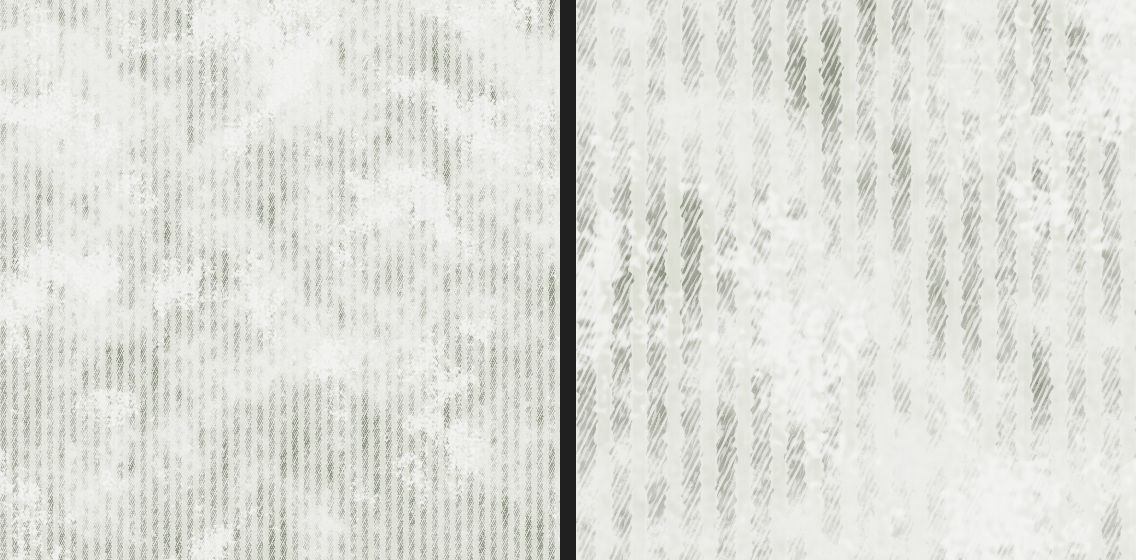
Left, the full canvas; right, a detail of the centre.
This texture is drawn by a WebGL 2 fragment shader. Its source:

```glsl
#version 300 es
precision highp float;

uniform vec2 u_resolution;
out vec4 fragColor;

// Layout, in repeats per canvas and fractions of one repeat
const float REPEATS = 48.0;
const float STRIPE_CENTRE = 0.30;
const float STRIPE_HALF_WIDTH = 0.26;
const float BAND_HALF_WIDTH = 0.17;
const float TWIST_SLOPE = 2.0;
const float THREADS_PER_TWIST = 3.0;
const float GROOVE_HALF_WIDTH = 0.09;

// Wear
const float PATCH_SCALE = 5.0;
const float FLAKE_SCALE = 6.5;
const float EROSION_SCALE = 42.0;
const float GRAIN_SCALE = 170.0;
const float TOP_FADE = 0.40;
const float INK_BASE = 0.16;
const float INK_DYED = 0.62;
const float INK_BLOTCH = 0.65;

// Colours
const vec3 CHALK = vec3(0.950, 0.953, 0.945);
const vec3 LINEN = vec3(0.927, 0.929, 0.918);
const vec3 SAGE = vec3(0.840, 0.855, 0.795);
const vec3 INK = vec3(0.570, 0.585, 0.525);

const float TAU = 6.28318;

vec2 gradientAt(vec2 cell) {
    float h = fract(sin(dot(cell, vec2(127.1, 311.7))) * 43758.545);
    return vec2(cos(TAU * h), sin(TAU * h));
}

float gradientNoise(vec2 p) {
    vec2 i = floor(p), f = fract(p);
    vec2 w = f * f * f * (f * (f * 6.0 - 15.0) + 10.0);
    float a = dot(gradientAt(i), f);
    float b = dot(gradientAt(i + vec2(1, 0)), f - vec2(1, 0));
    float c = dot(gradientAt(i + vec2(0, 1)), f - vec2(0, 1));
    float d = dot(gradientAt(i + vec2(1, 1)), f - vec2(1, 1));
    return mix(mix(a, b, w.x), mix(c, d, w.x), w.y);
}

float fbm(vec2 p, float gain) {
    float sum = 0.0, amplitude = 0.55;
    for (int octave = 0; octave < 6; octave++) {
        sum += amplitude * gradientNoise(p);
        p = mat2(1.6, 1.2, -1.2, 1.6) * p + 7.3;
        amplitude *= gain;
    }
    return sum;
}

// Stripe of slanted threads twisted like a rope; x is measured from its centre
float twistedStripe(float x, float y, float column, float pixel) {
    float turn = y - TWIST_SLOPE * x;

    // Scalloped, frayed edges
    float fray = 0.14 * gradientNoise(vec2(x * 4.0 + column * 5.0, y * 5.0));
    float halfWidth = STRIPE_HALF_WIDTH + 0.04 * cos(TAU * y) + fray;
    float body = 1.0 - smoothstep(-pixel, pixel, abs(x) - halfWidth);

    // Threads broken into short dashes, and one pale groove per turn
    float breaks = gradientNoise(vec2(x * 7.0 + column * 9.0, turn * 4.0));
    float thread = 0.5 + 0.5 * cos(TAU * (turn * THREADS_PER_TWIST + 0.5 * breaks));
    thread = mix(0.30, 1.0, smoothstep(0.10, 0.70, thread + 1.1 * breaks));
    float groove = abs(fract(turn) - 0.5);
    return body * thread * mix(0.15, 1.0, smoothstep(0.02, GROOVE_HALF_WIDTH + pixel, groove));
}

void main() {
    vec2 uv = gl_FragCoord.xy / u_resolution;
    vec2 p = uv * REPEATS;
    float pixel = REPEATS / u_resolution.x;
    float column = floor(p.x - STRIPE_CENTRE + 0.5);
    float x = p.x - STRIPE_CENTRE - column;

    // Broad fading, strongest toward the top
    float grain = gradientNoise(uv * GRAIN_SCALE);
    float erosion = fbm(uv * EROSION_SCALE, 0.75);
    float fade = fbm(uv * PATCH_SCALE + 3.7, 0.68) + TOP_FADE * (uv.y - 0.5);
    float dye = 1.0 - smoothstep(-0.38, 0.36, fade + 0.25 * grain);

    // Dark vertical blotches that differ from stripe to stripe
    float run = gradientNoise(vec2(column * 0.73, uv.y * 15.0));
    float stain = fbm(uv * vec2(13.0, 7.0) + 21.0, 0.65);
    float blotch = smoothstep(0.08, 0.55, stain + 0.65 * run + 0.25 * grain);

    // Ground cloth, with a plain tinted band midway between the ropes
    float fromBand = 0.5 - abs(x);
    float band = 1.0 - smoothstep(-pixel, pixel, fromBand - BAND_HALF_WIDTH);
    float rows = 0.5 + 0.5 * cos(TAU * p.y);
    float tone = dye * (0.32 + 0.40 * band - 0.12 * rows) + 0.25 * blotch;
    tone += 0.25 * grain + 0.22 * erosion;
    vec3 colour = mix(LINEN, SAGE, clamp(tone, 0.0, 1.0));

    // Woven ropes, rubbed away in specks
    float rubbed = smoothstep(-0.42, 0.20, erosion + 0.4 * grain + 0.5 * (dye - 0.4) + 0.3 * blotch);
    float strength = INK_BASE + INK_DYED * dye + INK_BLOTCH * blotch * (0.4 + 0.6 * dye);
    float ink = twistedStripe(x, p.y, column, pixel) * strength * rubbed;
    colour = mix(colour, INK, clamp(ink, 0.0, 1.0));

    // Ragged chalky flakes that hide the weave
    float flake = fbm(uv * FLAKE_SCALE + 11.3, 0.72) + 0.15 * (uv.y - 0.5);
    flake += 0.25 * grain + 0.12 * erosion;
    colour = mix(colour, CHALK, 0.85 * smoothstep(0.10, 0.32, flake));

    fragColor = vec4(colour + 0.02 * grain, 1.0);
}
```
